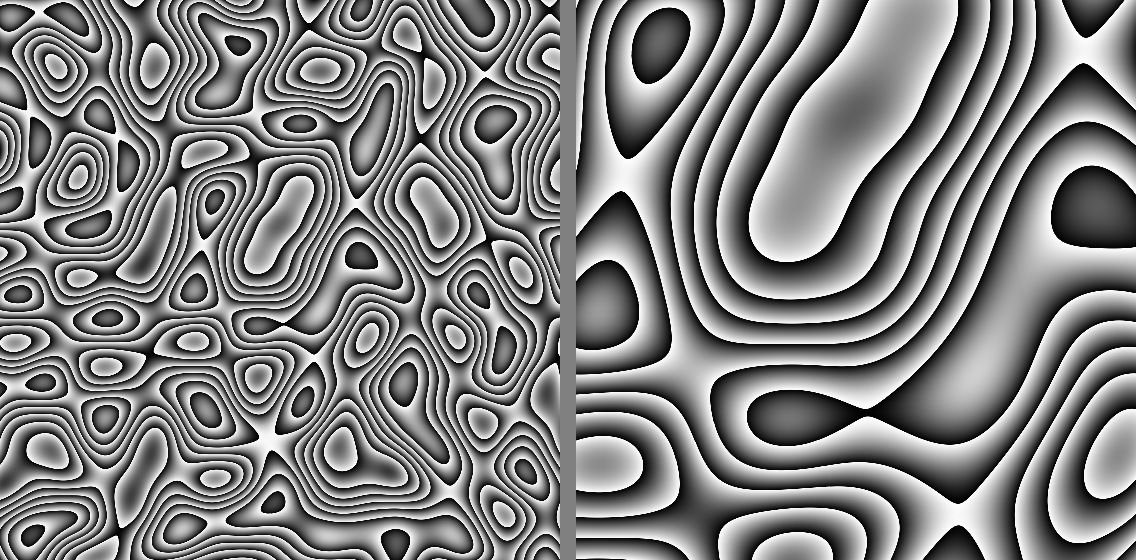
Left: the whole. Right: its middle third, enlarged.
A Shadertoy shader for this pattern:

```glsl
// Contour bands: simplex gradient noise wrapped into repeating black-to-white ramps.

// Integer hash of a lattice point
uint hash(ivec2 cell) {
    uvec2 q = uvec2(cell + 512) * uvec2(73856093u, 19349663u);
    uint h = q.x ^ q.y;
    h = (h ^ (h >> 15)) * 739982445u;
    h = (h ^ (h >> 12)) * 695872825u;
    return h ^ (h >> 15);
}

// One of six unit directions, 60 degrees apart
vec2 gradient(vec2 cell) {
    float angle = radians(30.0 + 60.0 * float(hash(ivec2(cell)) % 6u));
    return vec2(cos(angle), sin(angle));
}

// Sloped bump around one lattice corner
float corner(vec2 cell, vec2 offset) {
    float falloff = max(0.6 - dot(offset, offset), 0.0);
    falloff *= falloff;
    return falloff * falloff * dot(gradient(cell), offset);
}

float simplexNoise(vec2 p) {
    const float SKEW = 0.3660254, UNSKEW = 0.2113249;
    vec2 cell = floor(p + (p.x + p.y) * SKEW);
    vec2 a = p - cell + (cell.x + cell.y) * UNSKEW;

    // Pick the triangle of the skewed square
    vec2 side = a.x > a.y ? vec2(1.0, 0.0) : vec2(0.0, 1.0);
    vec2 b = a - side + UNSKEW;
    vec2 c = a - 1.0 + 2.0 * UNSKEW;
    return corner(cell, a) + corner(cell + side, b) + corner(cell + 1.0, c);
}

// Running integral of fract(x), used to average the sawtooth
float rampIntegral(float x) {
    float f = fract(x);
    return 0.5 * (floor(x) + f * f);
}

void mainImage(out vec4 fragColor, in vec2 fragCoord) {
    vec2 uv = fragCoord / iResolution.y;
    float height = 130.0 * simplexNoise(uv * 5.0);

    // Sawtooth averaged over a narrow footprint: crisp, balanced edges
    float slope = length(vec2(dFdx(height), dFdy(height)));
    float span = clamp(0.4 * slope, 0.002, 1.0);
    float gray = (rampIntegral(height + 0.5 * span) - rampIntegral(height - 0.5 * span)) / span;

    fragColor = vec4(vec3(gray), 1.0);
}
```
